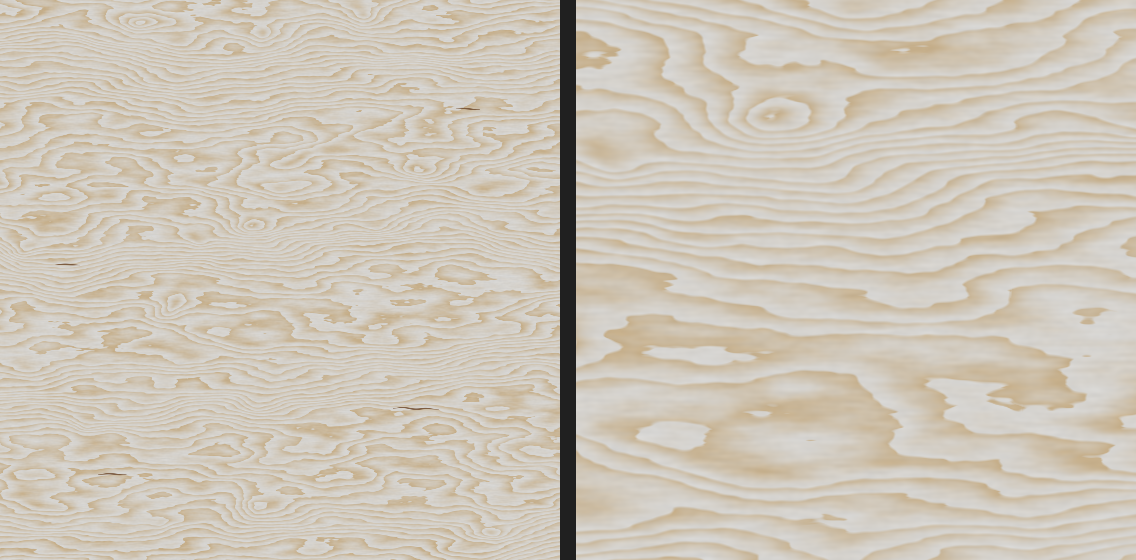
Left: the whole. Right: its middle third, enlarged.
This texture is drawn by a three.js fragment shader. Its source:

```glsl
varying vec2 vUv;

const vec3 PALE_WOOD = vec3(0.838, 0.830, 0.815);
const vec3 TAN_WOOD = vec3(0.778, 0.692, 0.556);
const vec3 CRACK_BROWN = vec3(0.42, 0.27, 0.15);

const float TAU = 6.2831853;
const float RING_COUNT = 66.0;      // mean growth rings over the height
const float BAND_COUNT = 3.5;       // alternations of tight and open grain
const float BAND_CONTRAST = 0.72;
const float SWIRL = 4.2;            // ring offset of the broad figure
const float RIPPLE = 2.1;           // ring offset of the small figure
const float JAG = 0.38;             // ring offset of the ragged edges
const vec2 KNOT_GRID = vec2(5.0, 6.0);
const float KNOT_CHANCE = 0.55;
const float KNOT_RADIUS = 0.033;
const float KNOT_RINGS = 4.6;
const float RING_FADE = 1.75;       // higher keeps more pale wood
const float EDGE_SOFTNESS = 0.0021;
const float MEAN_TONE = 0.31;
const float STREAK_TONE = 0.16;
const float FIBRE_CONTRAST = 0.032;
const int CRACK_COUNT = 4;
const float CRACK_LENGTH = 0.035;
const float CRACK_WIDTH = 0.0014;

vec2 hash2(vec2 p) {
  vec3 q = fract(p.xyx * vec3(0.1031, 0.1030, 0.0973));
  q += dot(q, q.yzx + 33.33);
  return fract((q.xx + q.yz) * q.zy);
}

float cornerSlope(vec2 cell, vec2 offset) {
  return dot(hash2(cell) * 2.0 - 1.0, offset);
}

// Gradient noise, about -0.6 to 0.6
float noise(vec2 p) {
  vec2 i = floor(p);
  vec2 f = fract(p);
  vec2 u = f * f * f * (f * (f * 6.0 - 15.0) + 10.0);
  vec2 e = vec2(1.0, 0.0);
  float low = mix(cornerSlope(i, f), cornerSlope(i + e, f - e), u.x);
  float high = mix(cornerSlope(i + e.yx, f - e.yx), cornerSlope(i + 1.0, f - 1.0), u.x);
  return mix(low, high, u.y);
}

// Cone-like rises that bend the rings into closed loops
float knots(vec2 p) {
  p += 0.022 * vec2(noise(p * 14.0 + 40.0), noise(p * 17.0 + 70.0));
  vec2 home = floor(p * KNOT_GRID);
  float rise = 0.0;
  for (int y = -1; y <= 1; y++) {
    for (int x = -1; x <= 1; x++) {
      vec2 cell = home + vec2(float(x), float(y));
      vec2 centre = (cell + 0.15 + 0.7 * hash2(cell + 17.0)) / KNOT_GRID;
      vec2 traits = hash2(cell + 91.0);
      vec2 d = (p - centre) * vec2(0.75, 1.2);
      float reach = sqrt(dot(d, d) + 0.00003);
      float size = KNOT_RADIUS * mix(0.6, 1.2, traits.y);
      rise += step(traits.x, KNOT_CHANCE) * exp(-reach / size) * mix(0.6, 1.15, traits.y);
    }
  }
  return KNOT_RINGS * rise;
}

// Growth ring number; its contours are the grain lines
float ringHeight(vec2 p) {
  float y = p.y + 0.035 * noise(p * vec2(3.0, 4.0) + 5.0);
  float phase = TAU * BAND_COUNT * (y + 0.25 * noise(p * vec2(2.2, 1.8) + 23.0));
  float rings = RING_COUNT * (y + BAND_CONTRAST * sin(phase) / (TAU * BAND_COUNT));
  rings += SWIRL * noise(p * vec2(4.5, 14.0) + 9.0);
  rings += RIPPLE * noise(p * vec2(11.0, 38.0) + 31.0);
  rings += JAG * noise(p * vec2(32.0, 125.0) + 3.0);
  rings += 0.4 * JAG * noise(p * vec2(80.0, 260.0) + 13.0);
  return rings + knots(p);
}

// Slow fade to tan, then a crisp return to pale
float ringTone(vec2 p) {
  float h = ringHeight(p);
  vec2 e = vec2(0.001, 0.0);
  float slope = length(vec2(ringHeight(p + e) - h, ringHeight(p + e.yx) - h)) / e.x;
  float blur = slope * EDGE_SOFTNESS;
  float f = fract(h);
  float edge = clamp(blur, 0.04, 0.5);
  float tone = pow(f, RING_FADE) * (1.0 - smoothstep(1.0 - edge, 1.0, f));
  tone *= 1.08 + 0.5 * noise(p * vec2(7.0, 22.0) + 57.0);
  tone += STREAK_TONE * noise(p * vec2(38.0, 190.0) + 47.0);
  return mix(tone, MEAN_TONE, smoothstep(0.5, 1.3, blur));
}

// Thin tapering splits along the grain
float cracks(vec2 p) {
  float cover = 0.0;
  for (int i = 0; i < CRACK_COUNT; i++) {
    vec2 seed = vec2(float(i) * 7.0 + 3.0, 29.0);
    vec2 d = p - mix(vec2(0.08), vec2(0.92), hash2(seed));
    d.y += 0.006 * noise(vec2(p.x * 30.0, seed.x));
    float along = d.x / (CRACK_LENGTH * mix(0.3, 1.2, hash2(seed + 5.0).x));
    float halfWidth = CRACK_WIDTH * (1.0 - along * along);
    float split = 1.0 - smoothstep(-0.0008, 0.0008, abs(d.y) - halfWidth);
    cover = max(cover, split * step(abs(along), 1.0));
  }
  return cover;
}

void main() {
  vec3 colour = mix(PALE_WOOD, TAN_WOOD, clamp(ringTone(vUv), -0.05, 1.05));

  // Fine fibres
  float fibre = noise(vUv * vec2(60.0, 380.0)) + 0.6 * noise(vUv * vec2(190.0, 300.0) + 80.0);
  colour *= 1.0 + FIBRE_CONTRAST * fibre;

  colour = mix(colour, CRACK_BROWN, 0.8 * cracks(vUv));
  gl_FragColor = vec4(colour, 1.0);
}
```
